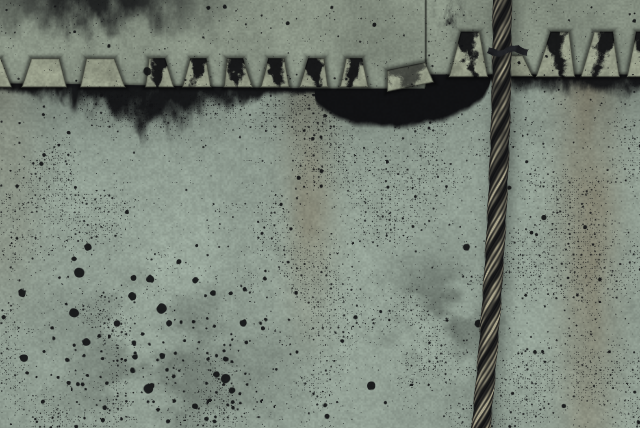
Write a WebGL 2 fragment shader that draws this texture.

```glsl
#version 300 es
precision highp float;
// Weathered concrete with notched metal flashing, soot, ink spatter and a steel cable.
#define WALL vec3(0.575, 0.63, 0.585)
#define PANEL vec3(0.52, 0.56, 0.505)
#define TOOTH vec3(0.56, 0.585, 0.51)
#define SOOT vec3(0.065, 0.068, 0.075)
#define RUST vec3(0.47, 0.41, 0.32)
#define STEEL vec3(0.66, 0.64, 0.54)
#define CABLE_WIDTH 0.0235
#define STRAND_RATE 11.4
#define GRAIN 0.11

uniform vec2 u_resolution;
out vec4 fragColor;

float hash(vec2 p) { return fract(sin(dot(p, vec2(127.1, 311.7))) * 43758.5); }

float noise(vec2 p) {
  vec2 i = floor(p), f = fract(p);
  f = f * f * (3.0 - 2.0 * f);
  return mix(mix(hash(i), hash(i + vec2(1, 0)), f.x),
             mix(hash(i + vec2(0, 1)), hash(i + vec2(1, 1)), f.x), f.y);
}

float fbm(vec2 p) {
  float sum = 0.0, amp = 0.5;
  for (int i = 0; i < 5; i++) {
    sum += amp * noise(p);
    p = p * 2.03 + 17.3;
    amp *= 0.5;
  }
  return sum;
}

float bell(float x, float w) { return exp(-x * x / (w * w)); }
float fill(float d, float soft) { return 1.0 - smoothstep(-soft, soft, d); }

// One jittered drop per grid cell
float specks(vec2 p, float cells, float density, float px) {
  vec2 g = p * cells, id = floor(g);
  vec2 jitter = vec2(hash(id + 3.1), hash(id + 8.7)) - 0.5;
  float r = mix(0.07, 0.26, pow(hash(id + 5.3), 2.0));
  float d = length(fract(g) - 0.5 - jitter * 0.46) - r;
  d += (noise(g * 6.0) - 0.5) * 0.08;
  return fill(d / cells, px) * step(hash(id + 1.9), density);
}

// Trapezoid tab; size = bottom half width, top half width, half height
void drawTooth(inout vec3 col, vec2 q, vec3 size, float burn, float seed, float px) {
  float h = q.y / size.z;
  float w = mix(size.x, size.y, clamp(h * 0.5 + 0.5, 0.0, 1.0));
  float d = max(abs(q.x) - w, abs(q.y) - size.z);
  col *= 1.0 - 0.45 * bell(max(d, 0.0), 0.007);
  vec3 face = TOOTH * (0.82 + 0.38 * fbm(q * 35.0 + seed));
  float streak = abs(q.x + (hash(vec2(seed, 2)) - 0.5) * 0.8 * q.y) / size.y;
  streak += (fbm(q * 60.0 + seed) - 0.5) * 1.8 - 0.65 - 0.5 * h;
  face = mix(face, SOOT, burn * fill(streak, 0.3));
  col = mix(col, face * (1.0 - 0.55 * bell(d, 0.0025)), fill(d, px));
}

void main() {
  float px = 0.8 / u_resolution.y;
  vec2 p = gl_FragCoord.xy / u_resolution * vec2(1.5, 1.0);
  float cloud = fbm(p * 5.0), fine = fbm(p * 55.0);

  // Concrete, rust runs and grime
  vec3 col = WALL * (0.91 + 0.17 * cloud);
  float run = bell(p.x - 1.38, 0.065) * (0.33 + 0.27 * smoothstep(0.0, 0.5, p.y));
  run += 0.45 * bell(p.x - 0.725, 0.055) * smoothstep(0.1, 0.5, p.y);
  run += 0.25 * bell(p.x, 0.08) * smoothstep(0.15, 0.5, p.y);
  col = mix(col, RUST, run * (0.35 + 0.8 * fbm(p * vec2(14, 6))));
  float grime = bell(p.x - 1.03, 0.12) * bell(p.y - 0.25, 0.14);
  grime += 0.7 * bell(p.x - 0.38, 0.25) * bell(p.y - 0.15, 0.2);
  col *= 1.0 - 0.32 * grime * smoothstep(0.35, 0.65, fbm(p * vec2(9, 14)));

  // Soot under the flashing: ragged smear and deep bowl
  float edge = p.x < 0.998 ? 0.805 - 0.012 * smoothstep(0.0, 0.85, p.x) : 0.826;
  float below = edge - p.y;
  float reach = 0.02 + 0.085 * bell(p.x - 0.33, 0.19) + 0.025 * step(1.16, p.x);
  float ragged = fbm(p * vec2(30, 16)) - 0.5;
  float smear = 1.0 - smoothstep(0.25, 1.15, below / reach + ragged * 1.7);
  float u = (p.x - 0.943) / 0.205;
  float bowlFloor = 0.793 + 0.012 * u - 0.088 * sqrt(max(1.0 - u * u, 0.0));
  float bowl = step(abs(u), 1.0) * smoothstep(-0.008, 0.009, p.y - bowlFloor + ragged * 0.018);
  col *= 1.0 - 0.22 * bell(below, 0.13) * smoothstep(0.2, 0.6, cloud);
  col = mix(col, SOOT, max(smear * 0.95, bowl));

  // Upper sheet with stains, seam and lip
  vec3 sheet = PANEL * (0.86 + 0.28 * fbm(p * 7.0 + 4.0));
  float stain = bell(p.x - 0.23, 0.22) * smoothstep(0.9, 1.02, p.y + ragged * 0.14);
  stain += bell(p.x - 1.055, 0.025) * bell(p.y - 0.97, 0.04) * smoothstep(-0.1, 0.1, ragged);
  sheet = mix(sheet, SOOT, min(stain, 0.85));
  sheet *= 1.0 - 0.6 * bell(p.x - 0.998, 0.0025) - 0.35 * bell(below, 0.005);
  col = mix(col, SOOT, 0.9 * bell(below - 0.002, 0.006));
  col = mix(col, sheet, fill(below, px));

  // Teeth: wide, then narrow, then tall
  for (int i = -1; i < 13; i++) {
    float k = float(i);
    bool wide = i < 2, stub = i == 9;
    vec2 c = vec2(0.371 + (k - 2.0) * (wide ? 0.133 : 0.0918), 0.83);
    vec3 size = wide ? vec3(0.053, 0.033, 0.034) : vec3(0.034, 0.019, 0.034);
    if (i > 7) {
      c = vec2(1.1 + (k - 8.0) * 0.1035, stub ? 0.846 : 0.873);
      size = vec3(0.046, 0.022, stub ? 0.025 : 0.053);
    }
    vec2 q = p - c;
    q.x += (hash(vec2(k, 4)) - 0.5) * 0.25 * q.y;
    drawTooth(col, q, size, wide || stub ? 0.0 : 0.95, k + 7.0, px);
  }
  vec2 bent = mat2(0.98, -0.2, 0.2, 0.98) * (p - vec2(0.957, 0.821));
  drawTooth(col, bent, vec3(0.056, 0.046, 0.025), 0.6, 31.0, px);

  // Spatter: coarse pool at lower left, fine clusters elsewhere
  float pool = bell(p.x - 0.4, 0.27) * bell(p.y - 0.12, 0.19);
  float clump = smoothstep(0.42, 0.68, fbm(p * 8.0 + 9.0)) * smoothstep(-0.01, 0.03, below);
  float ink = specks(p, 27.0, pool * 0.6 + 0.012, px);
  ink = max(ink, specks(p + 0.37, 52.0, pool * 0.22 + 0.02 + 0.12 * clump, px));
  ink = max(ink, 0.9 * specks(p + 0.71, 100.0, 0.03 + 0.35 * clump, px));
  ink = max(ink, 0.7 * specks(p + 0.13, 190.0, 0.04 + 0.4 * clump, px));
  vec2 drops[5] = vec2[5](vec2(0.186, 0.363), vec2(0.174, 0.269), vec2(0.378, 0.279),
    vec2(0.348, 0.092), vec2(0.529, 0.115));
  for (int i = 0; i < 5; i++)
    ink = max(ink, fill(length(p - drops[i]) - 0.013 + noise(p * 90.0) * 0.004, px));
  col = mix(col, SOOT, ink * 0.92);
  col *= 1.0 + GRAIN * (fine + noise(p * 230.0) - 1.0);

  // Twisted cable, its shadow and clasp
  float side = p.x - 1.177 + 0.05 * (1.0 - p.y) * (1.0 - p.y);
  col *= 1.0 - 0.3 * bell(side - 0.008, 0.032);
  float across = clamp(side / CABLE_WIDTH, -1.0, 1.0);
  float turn = STRAND_RATE * p.y - asin(across) * 0.48;
  float strand = fract(turn), bulge = sin(3.1416 * strand);
  float shine = pow(bulge, 1.4) * (0.65 + 0.4 * cos(strand * 25.0 + 1.0));
  shine *= sqrt(1.0 - 0.85 * across * across) * (0.5 + noise(vec2(turn * 9.0, p.y * 45.0)));
  shine *= mix(1.1, 0.75, smoothstep(0.3, 0.8, p.y));
  vec3 cable = mix(SOOT, STEEL, clamp(shine, 0.0, 1.0));
  col = mix(col, cable, fill(abs(side) - CABLE_WIDTH * (0.88 + 0.12 * bulge), px));
  vec2 clasp = abs(p - vec2(1.19, 0.881 + 0.006 * sin(p.x * 90.0))) - vec2(0.047, 0.008);
  float band = max(clasp.x, clasp.y) + (fine - 0.5) * 0.008;
  col = mix(col, SOOT * (1.0 + 1.6 * fine), fill(band, px));

  fragColor = vec4(clamp(col, 0.0, 1.0), 1.0);
}
```
